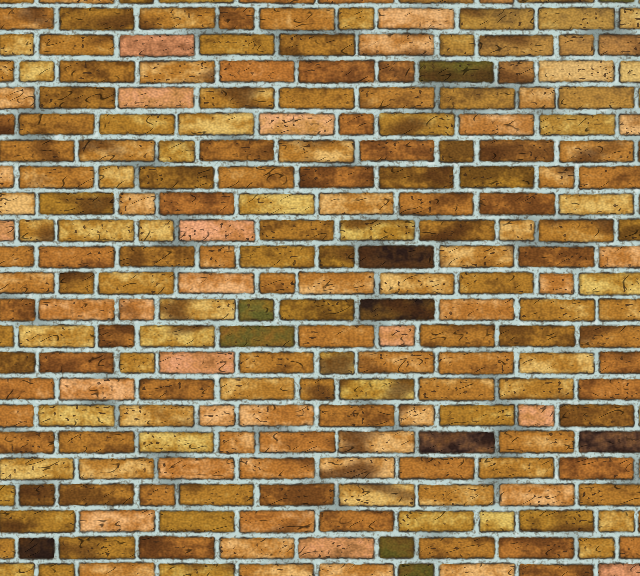
A WebGL 2 fragment shader for this texture:

```glsl
#version 300 es
precision highp float;
// Weathered ochre brick wall: staggered long and half bricks in pale blue-grey mortar.
uniform vec2 u_resolution;
out vec4 fragColor;

vec2 hash2(vec2 c) {
  vec3 a = fract(c.xyx * vec3(.1031, .1030, .0973));
  a += dot(a, a.yzx + 33.33);
  return fract((a.xx + a.yz) * a.zy);
}

float corner(vec2 cell, vec2 offset) {
  float angle = 6.2832 * hash2(cell).x;
  return dot(vec2(cos(angle), sin(angle)), offset);
}

// Gradient noise, roughly -0.7 to 0.7.
float noise(vec2 p) {
  vec2 i = floor(p), f = fract(p), e = vec2(1, 0);
  vec2 s = f * f * f * (f * (f * 6. - 15.) + 10.);
  return mix(mix(corner(i, f), corner(i + e, f - e), s.x),
             mix(corner(i + e.yx, f - e.yx), corner(i + 1., f - 1.), s.x), s.y);
}

float roundedBox(vec2 p, vec2 halfSize, float radius) {
  vec2 d = abs(p) - halfSize + radius;
  return length(max(d, 0.)) + min(max(d.x, d.y), 0.) - radius;
}

// Clay colour at q, a position unique to each brick; haze bleaches it.
vec3 clay(vec2 q, vec2 id, float width, float haze) {
  vec2 tone = hash2(id), kind = hash2(id + 57.);
  float mottle = noise(q * vec2(1.1, 2.3)) + .6 * noise(q * vec2(3.2, 5.)) + .45 * noise(q * 9.);
  float t = .13 + .7 * tone.x + .45 * mottle + .12 * haze;
  vec3 col = mix(vec3(.43, .28, .13), vec3(.68, .47, .20), smoothstep(0., .45, t));
  col = mix(col, vec3(.88, .72, .46), smoothstep(.48, 1., t));
  col *= mix(vec3(1.04, .95, 1.), vec3(.98, 1.03, .85), tone.y);
  col = mix(col, vec3(.76, .66, .46), .3 * haze);

  // Rare pink, mossy and burnt bricks.
  float patchy = clamp(.75 + .6 * mottle, 0., 1.);
  col = mix(col, vec3(.92, .64, .49), .75 * patchy * step(.95, kind.x));
  float moss = step(kind.x, width < 1.5 ? .1 : .01);
  col = mix(col, vec3(.29, .30, .12), .85 * patchy * moss);
  col = mix(col, vec3(.15, .10, .09), .95 * patchy * step(.985, kind.y));

  // Scorch stains, fine cracks and pits.
  float scorch = smoothstep(.0, .45, noise(q * vec2(.9, 1.8) + 40.)) * step(.6, kind.y);
  col = mix(col, vec3(.29, .17, .09), .65 * scorch);
  float crack = 1. - smoothstep(.01, .05, abs(noise(q * vec2(1.8, 4.) + q.yx + 11.)));
  col *= 1. - .5 * crack * smoothstep(.08, .3, noise(q * 3. + 23.));
  float pits = smoothstep(.27, .42, noise(q * vec2(9., 14.)));
  col = mix(col, vec3(.22, .15, .10), .75 * pits * smoothstep(-.1, .3, noise(q * 1.7 + 5.)));
  return col * (1. + .22 * noise(q * vec2(16., 21.)));
}

void main() {
  // One unit is a half-brick, sixteen across; y runs down from the top.
  float pixel = 16. / u_resolution.x;
  vec2 p = vec2(gl_FragCoord.x, u_resolution.y - gl_FragCoord.y) * pixel;
  float course = .6615;
  float y = p.y - .135 + .022 * noise(vec2(p.x * .45, p.y * .2));
  float row = floor(y / course);

  // Walk along the course; a half-brick may follow a long one.
  float left = -1.583 - floor(2. * hash2(vec2(row, 91.)).x) + .5 * mod(row, 2.);
  float width = 2.;
  vec2 id = vec2(0., row + 3.);
  for (int i = 0; i < 18; i++) {
    id.x = float(i) + 1.;
    width = width > 1.5 && hash2(id + 20.).y < .38 ? 1. : 2.;
    if (p.x < left + width) break;
    left += width;
  }

  // Brick outline with uneven size and chipped edges.
  vec2 jitter = hash2(id + 130.) - .5;
  vec2 local = vec2(p.x - left - .5 * width, y - (row + .5) * course) - jitter * vec2(.03, .02);
  vec2 halfSize = .5 * vec2(width, course) - vec2(.052, .055) - .025 * hash2(id + 170.).yx;
  float chips = .024 * noise(p * 4.5) + .018 * noise(p * 13.);
  float d = roundedBox(local, halfSize, .055) + chips;

  // Mortar with grains and dirt.
  float grain = noise(p * 8.) + .7 * noise(p * 19.);
  vec3 mortar = mix(vec3(.76, .84, .82), vec3(.54, .55, .50), smoothstep(-.05, .75, grain));
  mortar = mix(mortar, vec3(.86, .91, .89), smoothstep(.2, .6, noise(p * 6. + 71.)));
  mortar *= 1. - .3 * smoothstep(.05, .5, noise(p * .6 + 9.));

  float haze = smoothstep(7., 15., p.x) * smoothstep(5., 1., p.y);
  vec3 brick = clay(local + id * vec2(17.3, 9.7), id, width, haze);
  brick *= 1. - .18 * smoothstep(-.09, 0., d);
  vec3 col = mix(mortar, brick, 1. - smoothstep(-.7 * pixel, .7 * pixel, d));

  // Broken dark crevice around each brick, heavier underneath.
  float under = smoothstep(-.1, .25, local.y);
  float broken = clamp(.55 + 1.3 * noise(p * vec2(3., 5.) + 33.) + .25 * under, 0., 1.);
  float rim = exp(-pow((d - .004) / .024, 2.));
  col = mix(col, vec3(.20, .17, .14), .85 * rim * broken);
  fragColor = vec4(clamp(col, 0., 1.), 1);
}
```
